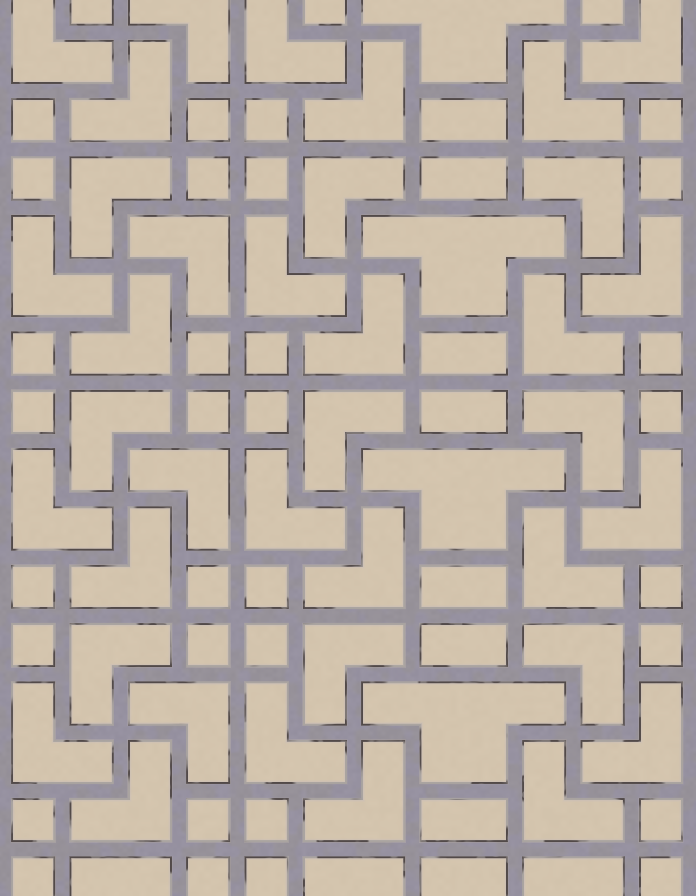
A WebGL 1 fragment shader for this pattern:

```glsl
precision highp float;
uniform vec2 u_resolution;

float hash(vec2 p) {
  return fract(sin(dot(p, vec2(127.1, 311.7))) * 43758.5453);
}

float noise(vec2 p) {
  vec2 i = floor(p);
  vec2 f = fract(p);
  f = f * f * (3.0 - 2.0 * f);
  return mix(mix(hash(i), hash(i + vec2(1.0, 0.0)), f.x),
             mix(hash(i + vec2(0.0, 1.0)), hash(i + 1.0), f.x), f.y);
}

// Square-ended distance to an axis-aligned segment from a to b
float segment(vec2 p, vec2 a, vec2 b) {
  vec2 d = abs(p - 0.5 * (a + b)) - 0.5 * abs(b - a);
  return max(d.x, d.y);
}

// Interlocking bars around a cross, symmetric under a half turn
float pinwheel(vec2 p) {
  float d = min(segment(p, vec2(0.0, -1.0), vec2(0.0, 1.0)),
                segment(p, vec2(-1.0, 0.0), vec2(1.0, 0.0)));
  for (int i = 0; i < 2; i++) {
    d = min(d, segment(p, vec2(-1.0, -2.0), vec2(-1.0, 0.0)));
    d = min(d, segment(p, vec2(-1.0, 1.0), vec2(-1.0, 2.0)));
    d = min(d, segment(p, vec2(-2.0, -1.0), vec2(-1.0, -1.0)));
    d = min(d, segment(p, vec2(0.0, -1.0), vec2(2.0, -1.0)));
    p = -p;
  }
  return d;
}

// Signed distance to the lattice; y points down, one unit per grid step
float lattice(vec2 p) {
  // The right-hand panel mirrors the middle one
  p.x = 7.95 - abs(p.x - 7.95);
  float posts = min(abs(p.x - 0.07), abs(p.x - 4.07));
  vec2 cell = vec2(p.x - 2.07 - 4.0 * step(4.07, p.x),
                   mod(p.y - 2.56, 4.0) - 2.0);
  float rails = 2.0 - abs(cell.y);
  return min(min(posts, rails), pinwheel(cell)) - 0.125;
}

void main() {
  float unit = 15.36 / u_resolution.y;
  vec2 p = vec2(gl_FragCoord.x, u_resolution.y - gl_FragCoord.y) * unit;
  float d = lattice(p);
  float blur = max(0.6 * unit, 0.012);

  // Cream ground with a faint halo beside the bars
  vec3 color = mix(vec3(0.80, 0.75, 0.71), vec3(0.83, 0.77, 0.68),
                   smoothstep(0.02, 0.075, d));
  color += 0.012 * (noise(p * 9.0) - 0.5);

  // Thin outline, worn into uneven dark dashes
  float wear = smoothstep(0.48, 0.62, noise(p * 2.3 + 7.0));
  wear *= 0.5 + 0.5 * smoothstep(0.25, 0.5, noise(p * 8.0));
  vec3 ink = mix(vec3(0.65, 0.63, 0.62), vec3(0.27, 0.24, 0.24), wear);
  float outline = 1.0 - smoothstep(0.012, 0.012 + blur, abs(d - 0.012));
  color = mix(color, ink, outline * 0.9);

  // Lavender-grey bars with mild blotches
  vec3 bar = mix(vec3(0.59, 0.57, 0.60), vec3(0.59, 0.57, 0.63),
                 smoothstep(0.3, 0.7, noise(p * 5.0 + 31.0)));
  bar += 0.02 * (noise(p * 14.0) - 0.5);
  color = mix(color, bar, 1.0 - smoothstep(-blur, blur, d + 0.005));

  gl_FragColor = vec4(color, 1.0);
}
```
